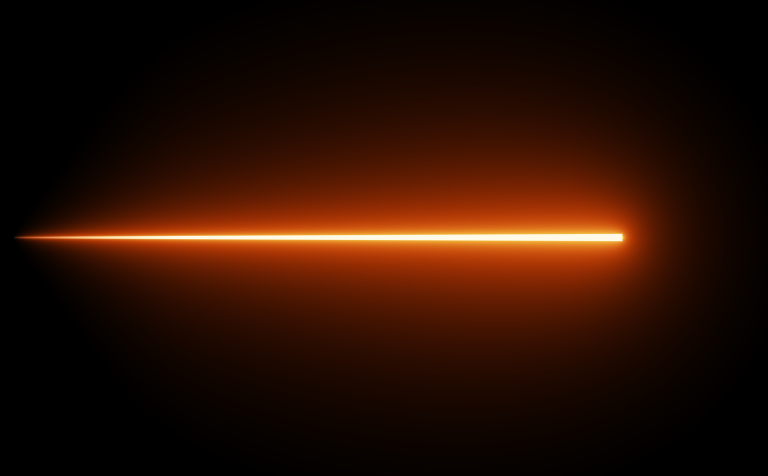
Write a Shadertoy shader that draws this background.

```glsl
// A tapered white-hot streak with a teardrop of orange glow on black.

// Light reaching p from a segment on the x axis whose power grows from 0 to len.
float rampGlow(vec2 p, float len) {
    float y = max(abs(p.y), 0.001);
    float near = -p.x, far = len - p.x;
    float spread = 0.5 * log((far * far + y * y) / (near * near + y * y));
    return spread + p.x / y * (atan(far / y) - atan(near / y));
}

// Black through ember red and orange to yellow.
vec3 fireColor(float heat) {
    float hot = pow(heat, 9.0);
    return vec3(heat, 0.29 * heat + 0.72 * hot, 0.015 * heat + 0.36 * hot);
}

void mainImage(out vec4 fragColor, in vec2 fragCoord) {
    float pixel = 1.0 / iResolution.y;
    float aspect = iResolution.x * pixel;

    // Origin at the thin left end of the streak, in units of canvas height
    vec2 p = fragCoord * pixel - vec2(0.019 * aspect, 0.501);
    float len = 0.791 * aspect;
    float along = clamp(p.x / len, 0.0, 1.0);

    // Wide glow, compressed so it saturates near the streak
    float light = rampGlow(p, len) * smoothstep(-0.35, 0.4, p.x);
    float heat = max(light - 2.0, 0.0) / (light + 23.0);
    vec3 color = fireColor(heat);

    // White core, thicker and brighter towards the right end
    float halfWidth = mix(0.0012, 0.0072, along);
    vec2 edge = vec2(abs(p.x - 0.5 * len) - 0.5 * len, abs(p.y) - halfWidth);
    float core = 1.0 - smoothstep(-0.5 * pixel, pixel, max(edge.x, edge.y));
    core *= smoothstep(-0.06, 0.3, along);
    color = mix(color, vec3(1.0, 0.98, 0.91), core);

    fragColor = vec4(clamp(color, 0.0, 1.0), 1.0);
}
```
